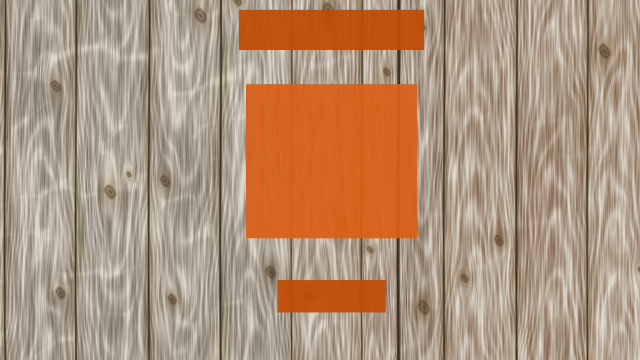
This background is drawn by a WebGL 2 fragment shader. Its source:

```glsl
#version 300 es
precision highp float;
uniform vec2 u_resolution;
out vec4 outColor;

// Lengths are in units of the canvas height
const int SEAMS = 12;
const float SEAM_X[SEAMS] = float[](-0.186, 0.014, 0.211, 0.414, 0.613, 0.810,
                                    1.005, 1.107, 1.234, 1.435, 1.632, 1.832);
const float SEAM_HALF[SEAMS] = float[](0.002, 0.0024, 0.0022, 0.0024, 0.0027, 0.0014,
                                       0.0014, 0.0042, 0.0023, 0.0026, 0.0022, 0.002);
const vec3 GRAIN_GREY = vec3(0.52, 0.48, 0.43);
const vec3 GRAIN_TAN = vec3(0.54, 0.43, 0.34);
const vec3 PALE_WOOD = vec3(0.85, 0.825, 0.78);
const vec3 AGED_TINT = vec3(0.84, 0.77, 0.64);
const vec3 KNOT_COLOR = vec3(0.30, 0.23, 0.17);
const vec3 SEAM_COLOR = vec3(0.17, 0.15, 0.13);
const vec3 PANEL_ORANGE = vec3(0.845, 0.378, 0.09);
const vec3 PANEL_RUST = vec3(0.748, 0.298, 0.015);
const float PANEL_OPACITY = 0.93;
const float KNOT_ROWS = 4.0;
const float KNOT_CHANCE = 0.62;
const float RING_COUNT = 20.0;
const float RING_RISE = 6.0;
const vec2 FIBRE_SCALE = vec2(150.0, 9.0);
const vec2 STREAK_SCALE = vec2(48.0, 2.6);
const vec2 SMEAR_SCALE = vec2(9.0, 14.0);

vec2 hash2(vec2 p) {
    vec3 q = fract(p.xyx * vec3(0.1031, 0.1030, 0.0973));
    q += dot(q, q.yzx + 33.33);
    return fract((q.xx + q.yz) * q.zy);
}

// Distance to the nearest scattered point
float cellular(vec2 p) {
    vec2 cell = floor(p), f = fract(p);
    float nearest = 2.0;
    for (int j = -1; j <= 1; j++)
        for (int i = -1; i <= 1; i++) {
            vec2 o = vec2(i, j);
            vec2 d = o + hash2(cell + o + 40.0) - f;
            nearest = min(nearest, dot(d, d));
        }
    return sqrt(nearest);
}

float waves(vec2 p) {
    return 0.5 * sin(p.x + 1.7 * sin(p.y)) + 0.3 * sin(2.3 * p.y + p.x)
         + 0.2 * sin(4.1 * p.y - 1.9 * p.x);
}

float boxDistance(vec2 p, vec2 center, vec2 halfSize) {
    vec2 d = abs(p - center) - halfSize;
    return length(max(d, 0.0)) + min(max(d.x, d.y), 0.0);
}

vec3 planks(vec2 p, float pixel) {
    // Board under this point and the cover of the seams
    int board = 0;
    float seam = 0.0;
    float bend = 0.0012 * sin(5.0 * p.y);
    for (int i = 0; i < SEAMS; i++) {
        float d = p.x + bend - SEAM_X[i];
        if (d > 0.0) board = min(i, SEAMS - 2);
        seam = max(seam, 1.0 - smoothstep(-pixel, pixel, abs(d) - SEAM_HALF[i]));
    }
    float left = SEAM_X[board], width = SEAM_X[board + 1] - left;
    float id = float(board);
    vec2 seed = hash2(vec2(id, 7.0));

    // Knots push the grain aside and darken their cores
    float knot = 0.0, halo = 0.0, push = 0.0;
    float row = floor(p.y * KNOT_ROWS);
    for (int j = -1; j <= 1; j++) {
        vec2 key = vec2(id + 3.0, row + float(j) + 11.0);
        vec2 place = hash2(key), kind = hash2(key + 57.0);
        if (kind.x > KNOT_CHANCE) continue;
        vec2 center = vec2(left + width * mix(0.15, 0.85, place.x),
                           (row + float(j) + place.y) / KNOT_ROWS);
        vec2 d = (p - center) / (mix(0.006, 0.016, kind.y) * vec2(1.0, 1.25));
        float r = length(d + 0.15 * sin(3.0 * d.yx));
        float rings = 0.72 + 0.28 * cos(7.0 * r);
        knot = max(knot, (1.0 - smoothstep(0.5, 1.4, r)) * rings);
        halo = max(halo, exp(-0.22 * r * r));
        push += d.x * exp(-0.13 * dot(d, d * vec2(1.0, 0.3))) * 0.05;
    }

    // Growth rings, long streaks and fine fibres
    float u = (p.x - left) / width - 0.5;
    float rise = seed.x < 0.5 ? -RING_RISE : RING_RISE;
    float v = u - push + 0.035 * waves(vec2(seed.y * 20.0, p.y * 6.0)) + 0.2 * (seed.y - 0.5);
    float phase = RING_COUNT * v * v + rise * p.y + 0.7 * waves(vec2(u * 7.0, p.y * 8.0 + id));
    float ring = 0.5 + 0.5 * sin(6.2832 * phase);
    vec2 grain = vec2(p.x - push * width, p.y + id * 3.7);
    float streak = cellular(grain * STREAK_SCALE);
    float fibre = cellular(grain * FIBRE_SCALE);
    float tone = 0.57 + 0.34 * (ring * ring - 0.375) + 0.55 * (streak - 0.5)
               + 0.75 * (fibre - 0.48) + 0.14 * (seed.y - 0.5)
               + 0.12 * waves(vec2(p.x * 9.0, p.y * 5.0 + id));

    // Worn pale smears, stronger toward the left
    vec2 slant = vec2(p.x + 0.3 * p.y, p.y - 0.35 * p.x);
    float smear = smoothstep(0.62, 0.95, cellular(slant * SMEAR_SCALE));
    tone += smear * mix(0.45, 0.15, smoothstep(0.3, 1.2, p.x)) * (0.4 + fibre);

    // Colour, weathered edges, knots and gaps
    vec3 dark = mix(GRAIN_GREY, GRAIN_TAN, smoothstep(0.7, 1.4, p.x + 0.3 * (seed.x - 0.5)));
    vec3 wood = mix(dark, PALE_WOOD, clamp(tone, -0.25, 1.05));
    float edge = smoothstep(0.36, 0.5, abs(u + 0.03 * sin(9.0 * p.y + id)));
    wood *= mix(vec3(1.0), AGED_TINT, max(0.55 * edge, 0.75 * halo));
    wood = mix(wood, KNOT_COLOR, 0.8 * knot);
    return mix(wood, SEAM_COLOR, 0.9 * seam);
}

vec3 coverPanel(vec3 base, vec3 paint, float d, float pixel) {
    float cover = 1.0 - smoothstep(-0.5 * pixel, 0.5 * pixel, d);
    return mix(base, paint, PANEL_OPACITY * cover);
}

void main() {
    vec2 p = gl_FragCoord.xy / u_resolution.y;
    float pixel = 1.0 / u_resolution.y;
    vec3 color = planks(p, pixel);
    color = coverPanel(color, PANEL_RUST, boxDistance(p, vec2(0.921, 0.917), vec2(0.257, 0.056)), pixel);
    color = coverPanel(color, PANEL_ORANGE, boxDistance(p, vec2(0.921, 0.552), vec2(0.238, 0.214)), pixel);
    color = coverPanel(color, PANEL_RUST, boxDistance(p, vec2(0.921, 0.177), vec2(0.1505, 0.045)), pixel);
    outColor = vec4(color, 1.0);
}
```
